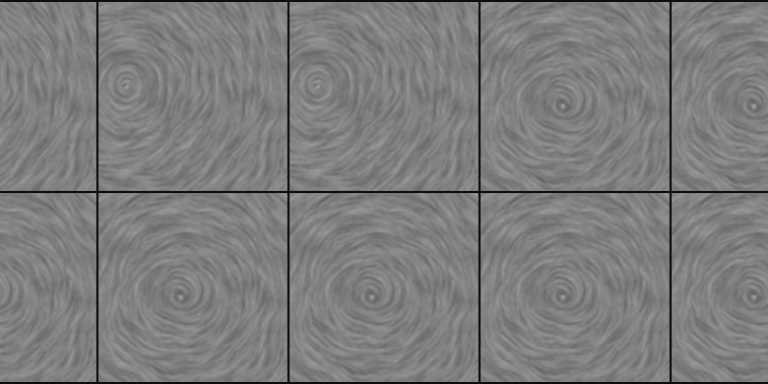
This pattern is drawn by a Shadertoy shader. Its source:

```glsl
float hash(vec2 p) {
    return fract(sin(dot(p, vec2(127.1, 311.7))) * 43758.5453);
}

float valueNoise(vec2 p) {
    vec2 cell = floor(p);
    vec2 f = fract(p);
    f = f * f * (3.0 - 2.0 * f);
    return mix(mix(hash(cell), hash(cell + vec2(1.0, 0.0)), f.x),
               mix(hash(cell + vec2(0.0, 1.0)), hash(cell + 1.0), f.x), f.y);
}

// Noise averaged along short arcs around the center, each slightly tilted
float swirlStrokes(vec2 uv, vec2 center) {
    const int STEPS = 18;
    vec2 offset = uv - center;
    float arc = 0.1 / max(length(offset), 0.06);
    float tilt = 0.8 * (valueNoise(uv * 14.0 + 40.0) - 0.5);
    float sum = 0.0;
    for (int i = 0; i < STEPS; i++) {
        float angle = arc * ((float(i) + 0.5) / float(STEPS) - 0.5);
        float c = cos(angle), s = sin(angle);
        vec2 along = mat2(c, s, -s, c) * offset * exp(tilt * angle);
        sum += valueNoise((center + along) * 64.0);
    }
    return sum / float(STEPS);
}

void mainImage(out vec4 fragColor, in vec2 fragCoord) {
    // Two rows of square tiles, centered horizontally
    float scale = 2.01 / iResolution.y;
    vec2 p = (fragCoord - 0.5 * iResolution.xy) * scale;
    p.x += 0.5;
    vec2 tile = floor(p);
    vec2 uv = fract(p);

    // The upper left tiles have their swirl moved aside
    bool shifted = tile.y >= 0.0 && tile.x <= 0.0;
    vec2 center = shifted ? vec2(0.145, 0.55) : vec2(0.435, 0.452);
    float gray = 0.501 + 0.31 * (swirlStrokes(uv, center) - 0.5);

    // Dark grid lines
    vec2 edge = min(uv, 1.0 - uv);
    float line = clamp((0.0055 - min(edge.x, edge.y)) / scale + 0.5, 0.0, 1.0);
    gray = mix(gray, 0.05, line);

    fragColor = vec4(vec3(gray), 1.0);
}
```
